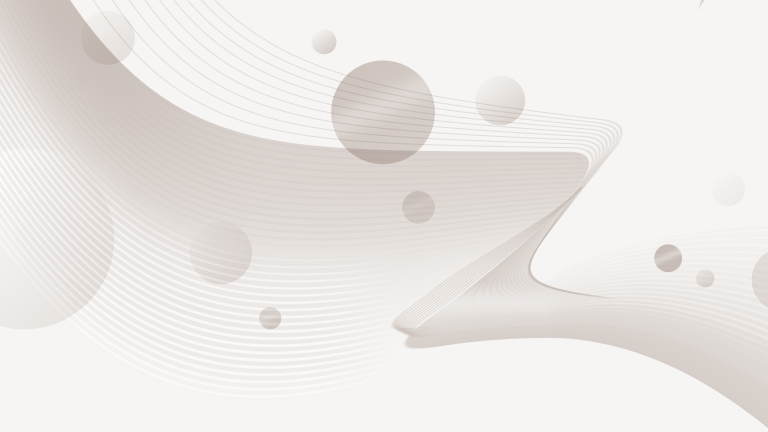
Reproduce this background procedurally as a WebGL 2 fragment shader.

```glsl
#version 300 es
precision highp float;
// Pale abstract background: a folded translucent ribbon with fine contour lines and soft discs.
uniform vec2 u_resolution;
out vec4 outColor;

const vec3 PAPER = vec3(0.965, 0.96, 0.952);
const vec3 SHADE = vec3(0.79, 0.748, 0.725);

float smoothMin(float a, float b, float k) {
  float h = max(k - abs(a - b), 0.0) / k;
  return min(a, b) - h * h * k * 0.25;
}

// Upper contour of the sheet: k = 0 is the outermost line, k = 1 the filled edge.
float crest(float x, float k) {
  float u = x - 1.46;
  float outer = 7.869 - 0.11 * x + 1.62 * exp((4.48 - x) / 1.8);
  float inner = 5.84 + 3.16 * exp(-0.466 * u - 0.033 * u * u);
  return mix(outer, inner, k);
}

// Right contour of the sheet, sweeping down into the lower ribbon.
float side(float y, float k) {
  return mix(8.137 + 0.79 * y, 8.562 + 0.68 * y, k) + 0.1 * exp((3.54 - y) * 4.2);
}

// Signed distance to one rounded sheet contour, positive inside.
float sheetDistance(vec2 p, float k) {
  float slope = (crest(p.x + 0.01, k) - crest(p.x, k)) * 100.0;
  float lean = (side(p.y + 0.005, k) - side(p.y - 0.005, k)) * 100.0;
  float top = (crest(p.x, k) - p.y) * inversesqrt(1.0 + slope * slope);
  float right = (side(p.y, k) - p.x) * inversesqrt(1.0 + lean * lean);
  return smoothMin(top, right, 0.6);
}

float foldEdge(float y) {
  float u = y - 2.17;
  return 8.65 + 1.42 * u - 0.08 * u * u;
}

float ribbonBottom(float x) {
  float e = x - 11.4;
  return 1.96 - e * e * mix(0.035, 0.089, smoothstep(-0.5, 1.0, e));
}

float fill(float d, float px) { return clamp(d / px + 0.5, 0.0, 1.0); }

float stroke(float d, float px) { return clamp((0.011 - abs(d)) / px + 0.5, 0.0, 1.0); }

// Evenly repeated lines, one per unit of q.
float rules(float q, float width) {
  return 1.0 - smoothstep(width, width + fwidth(q), abs(fract(q) - 0.5));
}

// Translucent disc shaded from upper left to lower right, with an optional sheen.
vec3 disc(vec3 col, vec2 p, vec2 c, float r, float light, float dark, float sheen, float px) {
  vec2 q = (p - c) / r;
  float band = dot(q, vec2(-0.4, 0.92)) - 0.12;
  float s = mix(light, dark, clamp(0.5 + 0.5 * dot(q, vec2(0.6, -0.8)), 0.0, 1.0));
  s -= sheen * exp(-band * band * 14.0);
  return col * mix(vec3(1.0), SHADE / PAPER, s * fill((1.0 - length(q)) * r, px));
}

void main() {
  // The canvas is nine units high.
  float px = 9.0 / u_resolution.y;
  vec2 p = gl_FragCoord.xy * px;
  vec3 col = PAPER;

  // Broad sheet, fading from its crest to the lowest contour.
  float d = p.x - 5.4;
  float low = 0.66 + d * d * (0.078 - 0.006 * d);
  float t = (crest(p.x, 1.0) - p.y) / (crest(p.x, 1.0) - low);
  float sheet = fill(sheetDistance(p, 1.0), px);
  float depth = mix(1.0, 0.62, smoothstep(1.0, 6.0, p.x)) * (1.0 - smoothstep(0.0, 0.9, t));
  col = mix(col, SHADE, sheet * depth);

  // Contours on the sheet: dark above, white in the middle, pale grey below.
  float hair = rules(t * 36.0, 0.08) * sheet;
  float broad = rules(t * 36.0 + 0.5, 0.2) * sheet;
  float leftPart = 1.0 - smoothstep(6.5, 8.6, p.x);
  col = mix(col, SHADE, hair * 0.2 * (1.0 - smoothstep(0.3, 0.55, t)));
  col = mix(col, vec3(0.985), hair * 0.7 * leftPart * smoothstep(0.35, 0.6, t) * step(t, 1.0));
  col = mix(col, SHADE, broad * 0.17 * leftPart * smoothstep(0.5, 0.75, t) * (1.0 - smoothstep(0.85, 1.02, t)));

  // Folded ribbon running out to the right.
  float left = foldEdge(p.y);
  float right = side(p.y, 1.0);
  float bottom = ribbonBottom(p.x);
  float veil = 4.4 - 1.3 * exp((11.3 - p.x) / 1.9);
  float body = smoothMin((p.x - left) * 0.58, (p.y - bottom) * 0.92, 0.65);
  body = fill(min(body, max((right - p.x) * 0.75, veil - p.y)), px);
  float v = (p.y - bottom) / (max(veil, 3.15) - bottom);
  float w = clamp((p.x - left) / max(right - left, 0.05), 0.0, 1.0);
  float twist = smoothstep(2.6, 3.2, p.y) * fill(right - p.x, px);
  float ribbonTone = 0.58 * (1.0 - smoothstep(-0.1, 1.05, v)) + 0.05;
  ribbonTone += 0.06 * (1.0 - smoothstep(0.2, 0.22, v)) + 0.04 * (1.0 - smoothstep(0.42, 0.45, v));
  float tone = mix(ribbonTone, mix(0.66, 0.32, w), twist);
  col = mix(col, mix(PAPER, SHADE, tone), body);
  float ribbonLines = rules(v * 26.0, 0.08) * smoothstep(0.3, 0.5, v) * (1.0 - twist);
  col = mix(col, vec3(0.98), ribbonLines * body * 0.35 * smoothstep(11.5, 13.0, p.x));
  col = mix(col, SHADE, rules(w * 14.0, 0.08) * body * twist * 0.25);

  // Nested lines around the upper corner and the lower fold.
  for (int i = 0; i < 9; i++) {
    float k = float(i) / 9.0;
    float corner = stroke(sheetDistance(p, k), px) * (1.0 - smoothstep(11.5, 13.0, p.x) * step(p.y, 3.6));
    float spread = 0.69 * (1.0 - k) * (1.0 - smoothstep(3.0, 5.1, p.y));
    float base = mix(2.1 + 0.1 * (p.x - 8.0), bottom, k * 0.5);
    float loopEdge = smoothMin((p.x - left + spread) * 0.58, p.y - base, 0.4);
    float fold = stroke(loopEdge, px) * (1.0 - smoothstep(8.4, 9.3, p.x) * step(p.y, base + 0.25));
    col = mix(col, SHADE, 0.42 * corner + 0.45 * fold * (1.0 - corner) * step(p.y, 5.1));
  }

  // Floating discs.
  col = disc(col, p, vec2(0.5, 4.02), 1.88, -0.15, 0.32, 0.0, px);
  col = disc(col, p, vec2(2.25, 8.21), 0.56, 0.1, 0.38, 0.0, px);
  col = disc(col, p, vec2(6.75, 8.13), 0.26, 0.05, 0.75, 0.0, px);
  col = disc(col, p, vec2(7.98, 6.66), 1.08, 0.9, 0.72, 0.28, px);
  col = disc(col, p, vec2(10.42, 6.91), 0.52, 0.08, 0.62, 0.0, px);
  col = disc(col, p, vec2(8.72, 4.68), 0.34, 0.5, 0.4, 0.12, px);
  col = disc(col, p, vec2(4.6, 3.73), 0.65, 0.05, 0.42, 0.0, px);
  col = disc(col, p, vec2(5.63, 2.37), 0.23, 0.5, 0.75, 0.15, px);
  col = disc(col, p, vec2(15.17, 5.06), 0.35, 0.0, 0.2, 0.0, px);
  col = disc(col, p, vec2(13.92, 3.62), 0.29, 1.0, 0.95, 0.4, px);
  col = disc(col, p, vec2(14.69, 3.2), 0.19, 0.2, 0.55, 0.0, px);
  col = disc(col, p, vec2(16.33, 3.17), 0.67, 0.4, 0.35, 0.0, px);
  outColor = vec4(col, 1.0);
}
```
